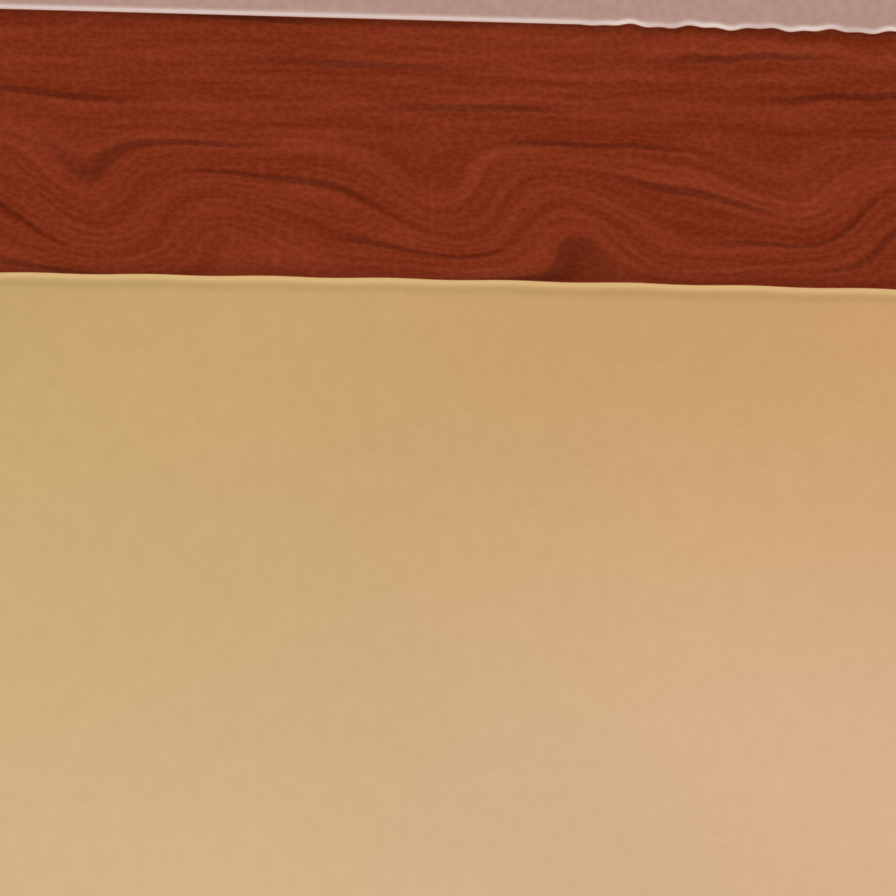
Write a Shadertoy shader that draws this texture.

```glsl
vec2 hash2(vec2 p) {
    vec3 q = fract(p.xyx * vec3(0.1031, 0.103, 0.0973));
    q += dot(q, q.yzx + 33.33);
    return fract((q.xx + q.yz) * q.zy);
}

// Distance to the nearest scattered point, about 0 to 1
float cellular(vec2 p) {
    vec2 cell = floor(p), f = fract(p);
    float nearest = 2.0;
    for (int j = -1; j <= 1; j++)
        for (int i = -1; i <= 1; i++) {
            vec2 o = vec2(i, j);
            vec2 d = o + hash2(cell + o) - f;
            nearest = min(nearest, dot(d, d));
        }
    return sqrt(nearest);
}

// Soft horizontal line of half width w centred on zero
float line(float d, float w) {
    return exp(-d * d / (w * w));
}

vec3 wallColor(vec2 uv) {
    float drop = clamp((0.69 - uv.y) / 0.69, 0.0, 1.0);
    vec3 left = mix(vec3(0.775, 0.64, 0.425), vec3(0.825, 0.705, 0.535), drop);
    vec3 right = mix(vec3(0.80, 0.625, 0.425), vec3(0.84, 0.695, 0.55), smoothstep(0.0, 0.85, drop));
    vec3 col = mix(left, right, smoothstep(0.0, 1.0, uv.x));

    // Broad uneven light and faint plaster mottling
    col += 0.006 * sin(uv.x * 7.0 + 2.0 * sin(uv.y * 5.0)) * vec3(1.0, 0.8, 0.5);
    col += 0.012 * (cellular(uv * vec2(85.0, 110.0)) - 0.5);
    col += 0.010 * (cellular(uv * 32.0 + 7.0) - 0.5);
    return col;
}

vec3 woodColor(vec2 uv, float v) {
    // Grain follows the board, and curls in its lower half
    float low = smoothstep(0.62, 0.32, v) * smoothstep(-0.05, 0.2, v);
    float curl = 0.12 * sin(uv.x * 17.0 + 3.0) + 0.05 * sin(uv.x * 31.0 + v * 5.0);
    float y = v - low * curl + 0.012 * sin(uv.x * 11.0 + v * 9.0);

    float grain = 0.0;
    for (int i = 0; i < 5; i++) {
        float k = float(i);
        float freq = 17.0 * pow(1.62, k);
        float fade = 0.6 + 0.4 * sin(uv.x * (4.0 + 3.0 * k) + y * 13.0 + k * 2.1);
        grain += fade * sin(y * freq + 1.3 * sin(uv.x * 5.0 + y * 8.0 + k) + k * 1.7) / (1.0 + 0.25 * k);
    }
    float streak = cellular(vec2(uv.x * 9.0, y * 32.0)) - 0.5;
    float pores = cellular(vec2(uv.x * 120.0, v * 55.0)) - 0.5;
    float tone = 0.47 + 0.10 * grain + 0.40 * streak + 0.45 * pores;
    vec3 col = mix(vec3(0.435, 0.145, 0.055), vec3(0.575, 0.245, 0.15), clamp(tone, 0.0, 1.0));

    // Sparse dark veins
    float vein = smoothstep(0.72, 1.0, sin(y * 38.0 + 2.0 * sin(uv.x * 4.0)));
    vein *= smoothstep(-0.2, 0.9, sin(uv.x * 13.0 + y * 11.0));
    col *= 1.0 - 0.18 * vein;
    return col * (1.0 - 0.12 * line(v, 0.04) - 0.22 * line(v - 1.0, 0.025));
}

void mainImage(out vec4 fragColor, in vec2 fragCoord) {
    vec2 uv = fragCoord / iResolution.xy;
    float aa = 1.0 / iResolution.y;

    // Sloping board edges, ragged at the upper right
    float chips = sin(uv.x * 83.0) + 0.6 * sin(uv.x * 197.0 + 1.0);
    float torn = smoothstep(0.63, 0.70, uv.x);
    float top = 0.990 - 0.027 * uv.x + 0.0015 * torn * chips;
    float bottom = 0.696 - 0.012 * uv.x - 0.007 * uv.x * uv.x + 0.0006 * sin(uv.x * 47.0);
    float v = (uv.y - bottom) / (top - bottom);

    vec3 wall = wallColor(uv);
    vec3 wood = woodColor(uv, v);

    // Pale lip and thin shadow under the board
    float lip = line(uv.y - bottom + 0.003, 0.0035);
    wall = mix(wall, vec3(0.87, 0.73, 0.50), 0.75 * lip);
    wall *= 1.0 - 0.05 * line(uv.y - bottom + 0.012, 0.005);

    // Grey strip with a bright rim above the board
    vec3 strip = vec3(0.70, 0.57, 0.52) + 0.04 * (cellular(uv * 90.0) - 0.5);
    float rim = line(uv.y - top - 0.003, 0.0032) * (0.85 - 0.25 * torn * sin(uv.x * 61.0));
    strip = mix(strip, vec3(0.88, 0.80, 0.77), rim);

    vec3 col = mix(wall, wood, smoothstep(-aa, aa, uv.y - bottom));
    col = mix(col, strip, smoothstep(-aa, aa, uv.y - top));
    fragColor = vec4(clamp(col, 0.0, 1.0), 1.0);
}
```
